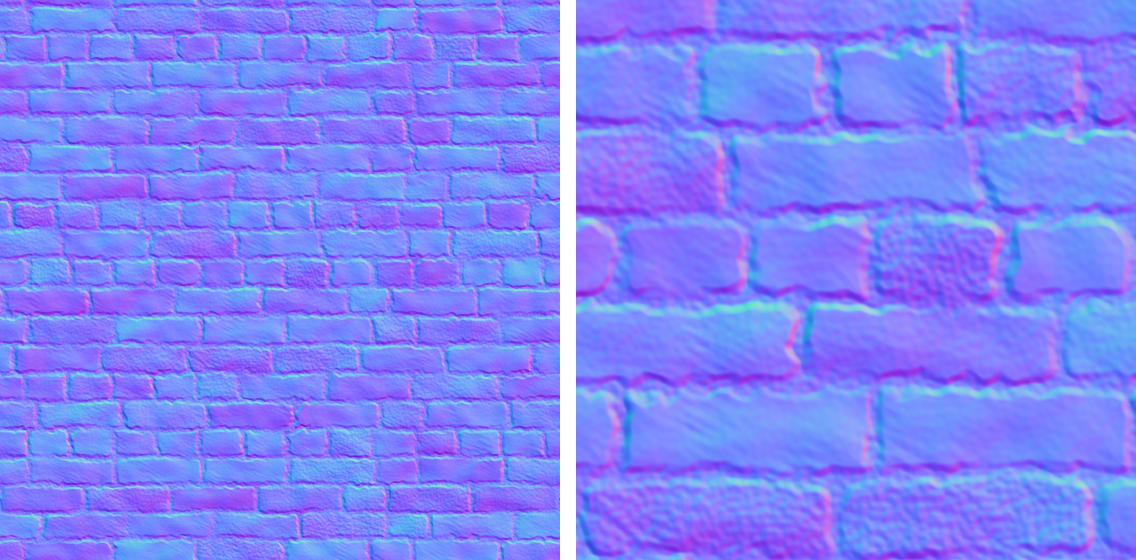
Left, the full canvas; right, a detail of the centre.
Give the GLSL for this texture map, as a Shadertoy shader.

```glsl
#define ROWS 20.0          // courses down the tile
#define UNITS 13.0         // header widths across the tile
#define ROW_SHIFT 0.25     // height of the lowest joint, in courses
#define JOINT 0.045        // half width of the mortar joint
#define CORNER 0.13        // corner radius of a brick
#define BEVEL 0.11         // width of the sloping brick edge
#define RELIEF 0.044       // height of bricks above mortar
#define WOBBLE 0.13        // waviness of the courses
#define ROUGHNESS 0.0105   // height of the surface grain
#define TILT 0.38          // spread of brick facing directions
#define SAMPLE_STEP 0.02   // slope sampling distance, in courses

struct Brick {
    float edge;   // distance inside the brick outline
    vec2 id;
};

float hash(vec2 p) {
    vec3 q = fract(vec3(p.xyx) * 0.1031);
    q += dot(q, q.yzx + 33.33);
    return fract((q.x + q.y) * q.z);
}

// Gradient noise that wraps after the given number of lattice cells
float cornerValue(vec2 cell, vec2 offset, vec2 period) {
    float angle = 6.28318 * hash(mod(cell, period) + 7.0);
    return dot(vec2(cos(angle), sin(angle)), offset);
}

float noise(vec2 p, vec2 period) {
    vec2 i = floor(p), f = p - i, e = vec2(1.0, 0.0);
    vec2 w = f * f * f * (f * (f * 6.0 - 15.0) + 10.0);
    float low = mix(cornerValue(i, f, period),
                    cornerValue(i + e.xy, f - e.xy, period), w.x);
    float high = mix(cornerValue(i + e.yx, f - e.yx, period),
                     cornerValue(i + e.xx, f - e.xx, period), w.x);
    return mix(low, high, w.y);
}

// Noise over the tile, with a whole number of cells per course
float tileNoise(vec2 p, vec2 frequency) {
    return noise(p * frequency, ROWS * frequency);
}

// Each course is a run of headers followed by stretchers
Brick findBrick(vec2 p) {
    float unit = ROWS / UNITS;
    float row = mod(floor(p.y), ROWS);
    float course = ROWS - 1.0 - row;
    bool allHeaders = course < 16.0 && abs(mod(course, 8.0) - 4.0) == 3.0;
    float headers = allHeaders ? UNITS : course == 13.0 ? 5.0 : 1.0;

    // Stagger of the courses
    float start = 8.65 + 0.16 * (hash(vec2(row, 3.7)) - 0.5);
    if (course > 0.0 && course < 10.0 && mod(course, 2.0) == 0.0) start += 0.85;
    if (course > 9.0 && mod(course, 7.0) == 3.0) start -= 0.65;
    if (course > 13.0 && mod(course, 4.0) == 2.0) start += 0.25;
    if (allHeaders && course < 8.0) start += 0.5 - 0.12 * course;
    if (course == 12.0) start += 3.75;
    if (course == 13.0) start += 4.95;

    float x = mod(p.x / unit - start, UNITS);
    bool header = x < headers;
    float width = header ? 1.0 : 2.0;
    float left = header ? floor(x) : headers + 2.0 * floor((x - headers) * 0.5);
    vec2 id = vec2(left, row);
    vec2 halfSize = vec2(width * unit, 1.0) * 0.5 - JOINT;
    vec2 q = vec2((x - left - 0.5 * width) * unit, fract(p.y) - 0.5);
    float radius = CORNER * (0.6 + 1.3 * hash(id + 5.0));
    vec2 d = abs(q) - halfSize + radius;
    return Brick(radius - length(max(d, 0.0)) - min(max(d.x, d.y), 0.0), id);
}

float wallHeight(vec2 p, out Brick brick) {
    // Uneven courses and chipped outlines
    vec2 warp = WOBBLE * vec2(tileNoise(p, vec2(1.0)),
                              tileNoise(p + 9.3, vec2(0.5, 1.0)));
    float wear = 0.6 + 1.8 * abs(tileNoise(p + 4.1, vec2(0.5)));
    warp += 0.085 * wear * vec2(tileNoise(p, vec2(3.0)),
                                tileNoise(p + 5.7, vec2(3.0)));
    brick = findBrick(p + warp);
    float chips = 0.075 * wear * tileNoise(p + 2.6, vec2(5.0));
    float face = smoothstep(-0.03, BEVEL, brick.edge + chips);
    float pillow = smoothstep(0.0, 0.42, brick.edge);
    // Some joints are filled almost flush
    float depth = RELIEF * clamp(1.0 + 1.7 * tileNoise(p + 8.8, vec2(1.0)), 0.2, 1.9);

    // Patches of shallow scratches, fine grain and broad dents
    float coarse = mix(0.35, 1.6, pow(hash(brick.id + 17.0), 3.0));
    vec2 slanted = vec2(p.x + 2.0 * p.y, 2.0 * p.x - p.y);
    float patches = smoothstep(-0.1, 0.5, tileNoise(p + 3.3, vec2(1.0)));
    float scratches = 1.3 * patches * tileNoise(slanted, vec2(4.0, 1.0));
    float grain = tileNoise(p, vec2(10.0)) + 0.8 * tileNoise(p + 0.7, vec2(5.0, 7.0));
    float dents = tileNoise(p + 1.4, vec2(1.5, 2.0));
    float surface = ROUGHNESS * (scratches + grain * mix(1.3, coarse, face));
    return depth * face + 0.02 * pillow + surface + 0.04 * dents;
}

void mainImage(out vec4 fragColor, in vec2 fragCoord) {
    vec2 uv = fragCoord / iResolution.xy;
    vec2 p = uv * ROWS + vec2(0.0, ROW_SHIFT + 0.09 * sin(6.28318 * uv.y));

    // Slope by central differences
    Brick brick, unused;
    vec2 e = vec2(SAMPLE_STEP, 0.0);
    vec2 slope = vec2(wallHeight(p + e.xy, unused) - wallHeight(p - e.xy, unused),
                      wallHeight(p + e.yx, unused) - wallHeight(p - e.yx, unused));
    slope /= 2.0 * SAMPLE_STEP;
    wallHeight(p, brick);

    // Each brick leans its own way and is slightly warped
    float face = smoothstep(0.0, BEVEL, brick.edge);
    float lean = TILT * (hash(brick.id + 11.0) - 0.5) * face;
    lean += 0.3 * tileNoise(p + 6.2, vec2(0.5, 1.0)) + 0.01;
    float sway = 0.08 * (hash(brick.id + 23.0) - 0.5) * face - 0.01;
    vec2 tilt = vec2(sway - 0.55 * lean, lean);
    fragColor = vec4(0.5 + 0.5 * normalize(vec3(tilt - slope, 1.0)), 1.0);
}
```
